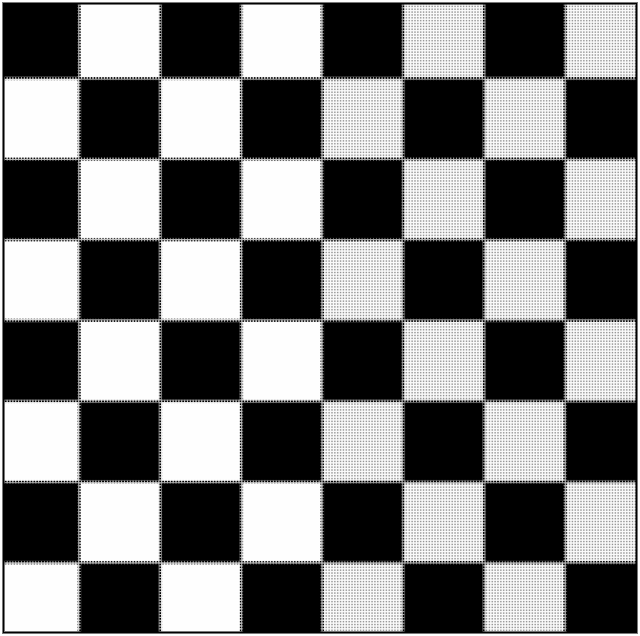
A Shadertoy shader for this pattern:

```glsl
// Eight by eight checkerboard in a thin black frame, printed through a dot screen.
// Each spot gets an ink tone from soft alternating waves; the screen then breaks
// the mid tones into fine dots, along square edges and in the tinted right half.

const float PI = 3.14159265;

// All lengths are fractions of the canvas height.
const vec2 BOARD_CENTER = vec2(0.5066, 0.4961);  // where four middle squares meet
const vec2 SQUARE_SIZE = vec2(0.1273, 0.1269);
const float EDGE_SOFTNESS = 0.0042;
const float DOT_PITCH = 0.0045;
const float TINT = 0.115;
const float FRAME_MARGIN = 0.0039;
const float FRAME_WIDTH = 0.0032;
const vec3 INK = vec3(0.0);
const vec3 PAPER = vec3(0.995);

// Alternates between -1 and 1 in each unit cell, passing softly through zero.
vec2 alternate(vec2 cell, vec2 softness) {
    vec2 toEdge = 0.5 - abs(fract(cell) - 0.5);
    vec2 side = 1.0 - 2.0 * mod(floor(cell), 2.0);
    return side * smoothstep(vec2(0.0), softness, toEdge);
}

// Round dots on a square lattice, from 0 to 1 with a mean of 0.25.
float dotScreen(vec2 p, float pitch) {
    vec2 wave = 0.5 + 0.5 * cos(2.0 * PI * p / pitch);
    return wave.x * wave.y;
}

// Breaks a tone into dots, leaving solid ink and bare paper untouched.
float halftone(float tone, float dots, float strength) {
    float midTone = 4.0 * tone * (1.0 - tone);
    return clamp(tone + strength * midTone * (dots - 0.25), 0.0, 1.0);
}

float boxDistance(vec2 p, vec2 halfSize) {
    vec2 d = abs(p) - halfSize;
    return length(max(d, 0.0)) + min(max(d.x, d.y), 0.0);
}

void mainImage(out vec4 fragColor, in vec2 fragCoord) {
    float pixel = 1.0 / iResolution.y;
    vec2 p = fragCoord * pixel;
    vec2 canvas = iResolution.xy * pixel;

    // Checkered tone, with a light tint on the right half
    vec2 cell = (p - BOARD_CENTER) / SQUARE_SIZE + 4.0;
    float softness = max(EDGE_SOFTNESS, pixel);
    vec2 waves = alternate(cell, softness / SQUARE_SIZE);
    float tone = 0.5 - 0.5 * waves.x * waves.y;
    float rightHalf = smoothstep(-pixel, pixel, p.x - BOARD_CENTER.x);
    tone = mix(tone, 1.0, TINT * rightHalf);

    // Dot screen, faded out where pixels are too coarse to hold it
    float strength = 1.0 - smoothstep(0.5, 0.9, pixel / DOT_PITCH);
    float ink = halftone(tone, dotScreen(p, DOT_PITCH), strength);

    // Solid frame and bare margin
    float d = boxDistance(p - 0.5 * canvas, 0.5 * canvas - FRAME_MARGIN);
    float inner = smoothstep(-0.5 * pixel, 0.5 * pixel, d + FRAME_WIDTH);
    float outer = smoothstep(-0.5 * pixel, 0.5 * pixel, d);
    ink = mix(ink, 1.0, inner) * (1.0 - outer);

    fragColor = vec4(mix(PAPER, INK, ink), 1.0);
}
```
